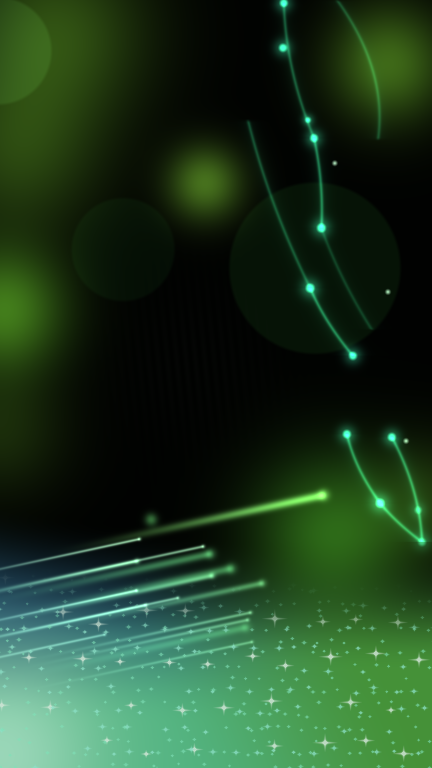
Give the GLSL for this background, as a WebGL 2 fragment shader.

```glsl
#version 300 es
precision highp float;
uniform vec2 u_resolution;
out vec4 outColor;

float hash(vec2 p) {
    return fract(sin(dot(p, vec2(127.1, 311.7))) * 43758.5453);
}

float glow(vec2 p, vec2 center, float radius) {
    vec2 d = (p - center) / radius;
    return exp(-dot(d, d));
}

float disc(vec2 p, vec2 center, float radius) {
    return 1.0 - smoothstep(radius - 0.006, radius + 0.004, length(p - center));
}

// Bright dot with a soft halo
float bead(vec2 p, vec2 center, float radius) {
    return disc(p, center, radius) + 0.45 * glow(p, center, radius * 2.2);
}

// Bowed thread from a down to b
float strand(vec2 p, vec2 a, vec2 b, float bend) {
    float t = (p.y - a.y) / (b.y - a.y);
    float x = mix(a.x, b.x, t) + bend * 4.0 * t * (1.0 - t);
    float slope = (b.x - a.x + bend * 4.0 * (1.0 - 2.0 * t)) / (b.y - a.y);
    float d = abs(p.x - x) / sqrt(1.0 + slope * slope);
    float inside = smoothstep(-0.01, 0.02, t) * (1.0 - smoothstep(0.98, 1.01, t));
    return inside * (0.65 * exp(-d * d / 0.000016) + 0.25 * exp(-d / 0.012));
}

// Light trail ending in a bright head
float streak(vec2 p, vec2 head, float len, float width) {
    vec2 dir = normalize(vec2(1.0, 0.215));
    vec2 d = p - head;
    float along = -dot(d, dir);
    float across = dot(d, vec2(-dir.y, dir.x)) / width;
    float fade = smoothstep(-width, width, along) * (1.0 - smoothstep(0.0, len, along));
    return fade * exp(-across * across) + 0.7 * glow(p, head, width * 1.3);
}

// Scattered four-pointed stars, one per grid cell
float stars(vec2 p, float cell, float density, float seed) {
    vec2 q = p / cell;
    q.x += 0.37 * floor(q.y);
    vec2 id = floor(q) + seed;
    vec2 center = 0.5 + 0.36 * (vec2(hash(id), hash(id + 7.3)) - 0.5);
    vec2 d = abs(fract(q) - center) * cell;
    float size = cell * mix(0.13, 0.31, hash(id + 3.1));
    float thin = 0.0011 + 0.4 / u_resolution.x;
    vec2 arm = max(1.0 - d / vec2(size, size * 0.75), 0.0);
    vec2 ray = arm * exp(-d.yx * d.yx / (thin * thin * (0.4 + 2.0 * arm * arm)));
    return step(hash(id + 5.7), density) * min(ray.x + ray.y + glow(d, vec2(0.0), size * 0.15), 1.0);
}

void main() {
    vec2 p = gl_FragCoord.xy / u_resolution.x;
    vec3 color = vec3(0.003, 0.008, 0.003);

    // Soft blurred lights
    vec3 olive = vec3(0.24, 0.40, 0.09);
    color += olive * 0.75 * glow(p, vec2(0.13, 1.70), 0.21);
    color += olive * 0.6 * glow(p, vec2(0.04, 1.42), 0.19);
    color += vec3(0.25, 0.47, 0.10) * glow(p, vec2(0.01, 1.06), 0.14);
    color += olive * 0.4 * glow(p, vec2(0.0, 0.78), 0.15);
    color += vec3(0.27, 0.43, 0.11) * glow(p, vec2(0.475, 1.354), 0.085);
    color += olive * glow(p, vec2(0.90, 1.63), 0.135);
    color += vec3(0.17, 0.40, 0.09) * glow(p, vec2(0.77, 0.54), 0.18);
    color += olive * 0.4 * glow(p, vec2(1.0, 0.62), 0.14);

    // Translucent discs
    color += vec3(0.04, 0.08, 0.04) * disc(p, vec2(-0.005, 1.66), 0.125);
    color += vec3(0.012, 0.045, 0.015) * disc(p, vec2(0.285, 1.20), 0.12);
    color += vec3(0.02, 0.065, 0.02) * disc(p, vec2(0.729, 1.157), 0.199);

    // Faint ribbing in the dark center
    float rib = 0.5 + 0.5 * sin((p.x + 0.1 * p.y) * 290.0);
    color += 0.012 * rib * glow(p, vec2(0.44, 0.94), 0.16);

    // Misty floor, blue to mint on the left and green on the right
    float edge = 0.57 - 0.20 * p.x + 0.10 * p.x * p.x;
    float mist = 1.0 - smoothstep(edge - 0.25, edge + 0.04, p.y);
    vec3 ground = mix(vec3(0.32, 0.70, 0.50), vec3(0.14, 0.32, 0.42), smoothstep(0.10, 0.46, p.y));
    ground = mix(ground, vec3(0.27, 0.57, 0.22), smoothstep(0.35, 0.95, p.x + 0.4 * (p.y - 0.1)));
    ground += vec3(0.28, 0.14, 0.22) * glow(p, vec2(0.0, 0.03), 0.24);
    color = mix(color, ground, mist);

    // Light trails
    color += vec3(0.42, 0.72, 0.36) * streak(p, vec2(0.75, 0.632), 0.68, 0.0095);
    for (int i = 0; i < 15; i++) {
        float k = float(i);
        vec2 head = vec2(0.22 + 0.42 * hash(vec2(k, 1.0)), 0.53 - 0.017 * k);
        float wide = hash(vec2(k, 2.0));
        vec3 tint = mix(vec3(0.55, 0.72, 0.60), vec3(0.22, 0.48, 0.28), wide);
        color += tint * (1.0 - 0.045 * k) * streak(p, head, 0.55, mix(0.003, 0.010, wide * wide));
    }

    // Glowing threads
    float threads = strand(p, vec2(0.657, 1.771), vec2(0.727, 1.458), -0.015) * 0.7;
    threads += strand(p, vec2(0.727, 1.458), vec2(0.744, 1.25), 0.007);
    threads += strand(p, vec2(0.574, 1.50), vec2(0.718, 1.111), -0.012) * 0.6;
    threads += strand(p, vec2(0.718, 1.111), vec2(0.817, 0.954), -0.008);
    threads += strand(p, vec2(0.744, 1.25), vec2(0.861, 1.014), -0.008) * 0.4;
    threads += strand(p, vec2(0.78, 1.778), vec2(0.875, 1.454), 0.035) * 0.5;
    threads += strand(p, vec2(0.803, 0.773), vec2(0.88, 0.613), -0.01);
    threads += strand(p, vec2(0.88, 0.613), vec2(0.977, 0.523), -0.006);
    threads += strand(p, vec2(0.907, 0.766), vec2(0.977, 0.523), 0.015);
    color += vec3(0.12, 0.52, 0.34) * threads;

    // Beads on the threads and stray sparks
    float beads = bead(p, vec2(0.657, 1.771), 0.009) + bead(p, vec2(0.655, 1.667), 0.009);
    beads += bead(p, vec2(0.713, 1.50), 0.006) + bead(p, vec2(0.727, 1.458), 0.009);
    beads += bead(p, vec2(0.744, 1.25), 0.010) + bead(p, vec2(0.718, 1.111), 0.010);
    beads += bead(p, vec2(0.817, 0.954), 0.009) + bead(p, vec2(0.803, 0.773), 0.009);
    beads += bead(p, vec2(0.88, 0.613), 0.010) + bead(p, vec2(0.907, 0.766), 0.009);
    beads += 0.5 * bead(p, vec2(0.968, 0.597), 0.008) + 0.5 * bead(p, vec2(0.977, 0.523), 0.009);
    color += vec3(0.20, 0.78, 0.58) * beads;
    float sparks = disc(p, vec2(0.775, 1.40), 0.005) + disc(p, vec2(0.898, 1.102), 0.005);
    color += vec3(0.7, 0.9, 0.75) * (sparks + disc(p, vec2(0.94, 0.757), 0.005));
    color += vec3(0.20, 0.42, 0.22) * glow(p, vec2(0.35, 0.575), 0.014);

    // Star field over the floor
    float field = 1.0 - smoothstep(0.30, 0.47, p.y + 0.04 * p.x);
    color = mix(color, vec3(0.82, 0.90, 0.84), 0.85 * field * stars(p, 0.10, 0.75, 0.0));
    color = mix(color, vec3(0.55, 0.88, 0.78), 0.75 * field * stars(p + 0.03, 0.047, 0.6, 20.0));
    color = mix(color, vec3(0.50, 0.88, 0.72), 0.6 * field * stars(p + 0.01, 0.029, 0.45, 50.0));
    outColor = vec4(clamp(color, 0.0, 1.0), 1.0);
}
```
